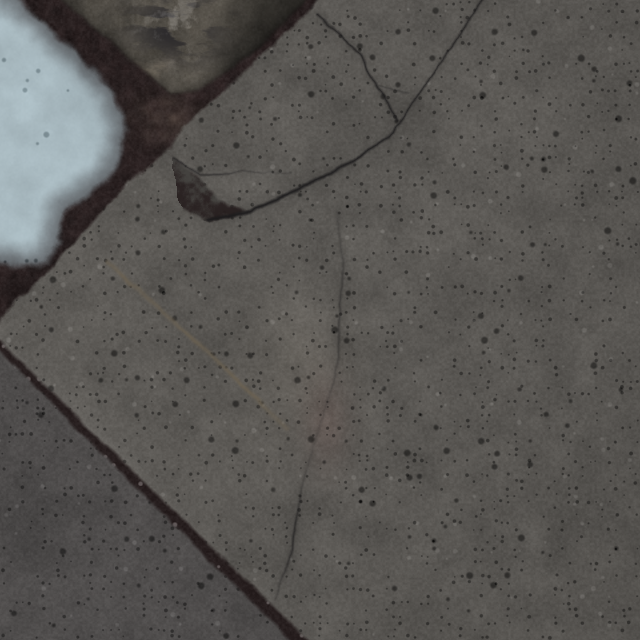
Write a Shadertoy shader that draws this texture.

```glsl
// Worn concrete slabs with a snow patch and a stone block over a soil gap.
// Ragged polygons form the masses, noisy polylines the cracks and joint;
// layered noise and scattered pits give the grain.
const vec3 SLAB = vec3(.345, .335, .32);
const vec3 LOWER_SLAB = vec3(.3, .291, .288);
const vec3 SOIL = vec3(.15, .118, .118);
const vec3 STONE = vec3(.325, .308, .28);
const vec3 SNOW = vec3(.645, .71, .735);
const vec3 SNOW_RIM = vec3(.4, .42, .435);
const vec3 CRACK = vec3(.12, .115, .12);
const vec3 TAN = vec3(.42, .38, .315);
const float RAGGED = .014;
const float GRAIN = .04;

const vec2 SNOW_EDGE[12] = vec2[](vec2(-.1, 1.1), vec2(.03, 1), vec2(.13, .91), vec2(.178, .857),
    vec2(.197, .805), vec2(.193, .766), vec2(.17, .72), vec2(.098, .668), vec2(.094, .622),
    vec2(.072, .59), vec2(.04, .583), vec2(-.1, .594));
const vec2 BLOCK_EDGE[5] = vec2[](vec2(0, 1.08), vec2(.268, .853), vec2(.31, .86), vec2(.39, .911), vec2(.58, 1.1));
const vec2 GAP_EDGE[9] = vec2[](vec2(-.1, .41), vec2(0, .499), vec2(.104, .61), vec2(.208, .72),
    vec2(.267, .772), vec2(.283, .798), vec2(.404, .909), vec2(.61, 1.1), vec2(-.1, 1.1));
const vec2 HOLE_EDGE[6] = vec2[](vec2(.265, .757), vec2(.312, .722), vec2(.338, .69),
    vec2(.39, .668), vec2(.325, .654), vec2(.285, .675));
const vec2 MAIN_CRACK[8] = vec2[](vec2(.753, 1), vec2(.71, .935), vec2(.632, .818), vec2(.615, .792),
    vec2(.547, .746), vec2(.456, .7), vec2(.39, .668), vec2(.325, .657));
const vec2 SIDE_CRACK[5] = vec2[](vec2(.495, .977), vec2(.563, .915), vec2(.58, .88), vec2(.6, .85), vec2(.622, .811));
const vec2 FLAKE_CRACK[4] = vec2[](vec2(.27, .753), vec2(.313, .727), vec2(.39, .732), vec2(.456, .73));
const vec2 FAINT_CRACK[7] = vec2[](vec2(.527, .668), vec2(.536, .596), vec2(.527, .427),
    vec2(.501, .336), vec2(.469, .232), vec2(.456, .141), vec2(.43, .063));
const vec2 SEAM[3] = vec2[](vec2(.169, .59), vec2(.313, .46), vec2(.449, .33));
const vec2 JOINT[4] = vec2[](vec2(-.1, .55), vec2(0, .46), vec2(.143, .316), vec2(.57, -.1));

float hash(vec2 p) {
    vec3 q = fract(p.xyx * .1031);
    q += dot(q, q.yzx + 33.33);
    return fract((q.x + q.y) * q.z);
}
float noise(vec2 p) {
    vec2 i = floor(p), f = fract(p), e = vec2(1, 0);
    f *= f * (3. - 2. * f);
    return mix(mix(hash(i), hash(i + e), f.x), mix(hash(i + e.yx), hash(i + 1.), f.x), f.y);
}
float fbm(vec2 p) {
    float sum = 0., amp = .5;
    for (int i = 0; i < 5; i++) { sum += amp * noise(p); p = p * 2.03 + 17.3; amp *= .5; }
    return sum;
}
float segment(vec2 p, vec2 a, vec2 b) {
    vec2 e = b - a;
    return length(p - a - e * clamp(dot(p - a, e) / dot(e, e), 0., 1.));
}
float flip(vec2 p, vec2 a, vec2 b) {
    return (a.y > p.y) != (b.y > p.y) && p.x < a.x + (b.x - a.x) * (p.y - a.y) / (b.y - a.y) ? -1. : 1.;
}
// Distance to a polyline, and signed distance to a closed outline
#define TRACE(d, p, V) float d = 9.; for (int i = 1; i < V.length(); i++) d = min(d, segment(p, V[i - 1], V[i]))
#define REGION(d, p, V) TRACE(d, p, V); for (int i = 0; i < V.length(); i++) d *= flip(p, V[i], V[(i + 1) % V.length()])

float cover(float d, float soft) { return 1. - smoothstep(-soft, soft, d); }
float glow(vec2 p, vec2 centre, vec2 size) { p = (p - centre) / size; return exp(-dot(p, p)); }

// Scattered round specks
float specks(vec2 p, float cells, float share) {
    vec2 g = p * cells, id = floor(g);
    vec2 centre = .3 + .4 * vec2(hash(id + 3.), hash(id + 8.));
    return step(hash(id), share) * cover(length(fract(g) - centre) - .1 - .18 * hash(id + 5.), .12);
}

void mainImage(out vec4 fragColor, in vec2 fragCoord) {
    vec2 p = fragCoord / iResolution.xy;
    float soft = .0015 + 1. / iResolution.y;
    vec2 warp = RAGGED * (vec2(fbm(p * 45.), fbm(p * 45. + 71.)) - .48);
    vec2 q = p + warp, r = p + warp * .5;
    float broad = fbm(p * 5. + 4.) - .48, mottle = fbm(p * 24.) - .48;
    float grain = GRAIN * (noise(p * 260.) + .6 * noise(p * 480.) - .8);

    // Slabs
    float below = cover(p.x + p.y - .463, .004);
    vec3 col = SLAB * (1.03 - .08 * smoothstep(.35, .95, p.x - .3 * p.y));
    col += TAN * .1 * glow(p, vec2(.47, .42), vec2(.09, .12));
    col.r += .025 * glow(p, vec2(.51, .34), vec2(.035, .07));
    col = mix(col, LOWER_SLAB, below) * (1. + .16 * broad + .24 * mottle) + grain;
    col *= 1. - .4 * specks(p, 95., .2) - .45 * specks(p + .37, 52., .06);
    col += .07 * specks(p + .71, 70., .035);

    // Pale seam and faint crack
    TRACE(seam, r, SEAM);
    col = mix(col, TAN, .55 * exp(-seam * seam * 7e4) * (.5 + noise(p * 30.)));
    TRACE(faint, r, FAINT_CRACK);
    float depth = .16 + .5 * glow(p, vec2(.46, .16), vec2(.1, .065)) + .26 * glow(p, vec2(.53, .51), vec2(.1));
    col = mix(col, CRACK, depth * cover(faint - .0015, .003));
    col *= 1. - .28 * depth * exp(-faint * 90.);

    // Joint with worn lip and grit
    TRACE(joint, r, JOINT);
    col += .055 * (1. - below) * exp(-joint * 75.) * smoothstep(.5, .1, p.x);
    col = mix(col, SOIL + grain + .22 * specks(p, 75., .13), cover(joint - .0055 - .0085 * p.x, soft + .001));

    // Hollow and sharp cracks
    REGION(hole, q, HOLE_EDGE);
    col = mix(col, mix(SOIL, SLAB * .75, smoothstep(.3, .75, fbm(p * 65.))), .92 * cover(hole, .004));
    TRACE(crack, r, MAIN_CRACK);
    TRACE(side, r, SIDE_CRACK);
    TRACE(flake, r, FLAKE_CRACK);
    float lines = cover(crack - .001 - .0016 * smoothstep(.85, .68, p.y), soft);
    lines = max(lines, cover(side - .0012, soft));
    lines = max(lines, mix(.85, .3, smoothstep(.31, .42, p.x)) * cover(flake - .001, soft));
    lines = max(lines, .5 * cover(segment(r, vec2(.592, .867), vec2(.638, .854)) - .0007, soft));
    col = mix(col, CRACK, .9 * lines) * (1. - .12 * exp(-min(crack, side) * 130.));

    // Soil gap
    REGION(gap, q, GAP_EDGE);
    vec3 soil = SOIL * (.65 + .8 * fbm(p * 55.)) + grain;
    soil += TAN * .24 * glow(p, vec2(.26, .815), vec2(.05, .035)) * (.4 + noise(p * 70.));
    col = mix(col, soil, cover(gap, .004));

    // Block with flaking and a shaded right side
    REGION(block, r, BLOCK_EDGE);
    vec3 stone = (STONE * (1. + .7 * mottle) + grain) * (1. - .42 * smoothstep(.3, .43, p.x));
    float streak = fbm(vec2(p.x * 22. + p.y * 9., p.y * 58.));
    float flaking = glow(p, vec2(.275, .957), vec2(.065, .055));
    stone = mix(stone, CRACK * 1.4, flaking * smoothstep(.38, .55, streak));
    stone += .15 * flaking * smoothstep(.52, .68, fbm(p * 38. + 31.));
    stone += TAN * .4 * glow(p, vec2(.235, .897), vec2(.045, .022)) * smoothstep(.35, .65, streak);
    col = mix(col, stone * (1. - .4 * exp(min(block, 0.) * 110.)), cover(block, .005));

    // Snow, shaded toward its rim
    REGION(snow, q, SNOW_EDGE);
    vec3 ice = mix(SNOW_RIM, SNOW, smoothstep(0., .045, -snow)) * (1. + .16 * mottle + .14 * broad);
    col = mix(col, ice + .3 * grain - .18 * specks(p, 60., .07), cover(snow, .007));
    fragColor = vec4(col, 1);
}
```
